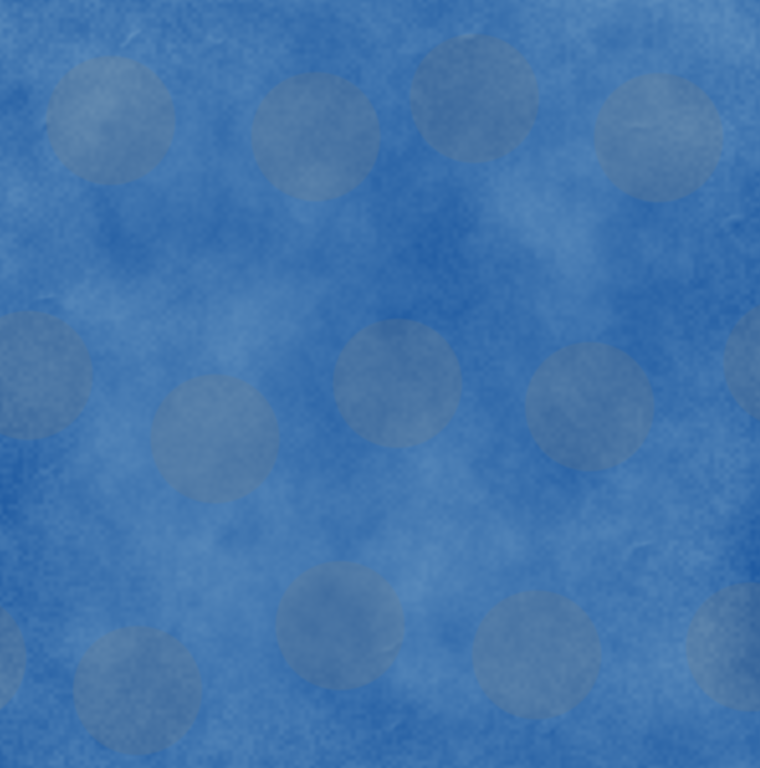
Reproduce this pattern procedurally as a WebGL 2 fragment shader.

```glsl
#version 300 es
precision highp float;

uniform vec2 u_resolution;
out vec4 fragColor;

#define DISC_RADIUS 0.084
#define DISC_EDGE 0.0025
#define DISC_VEIL 0.20
#define DISC_COLUMNS 4.0
#define DISC_ROWS 3.0
#define MOTTLE_SCALE 7.0
#define MOTTLE_CONTRAST 6.8
#define GRAIN_SCALE 150.0
#define GRAIN_CONTRAST 1.5
#define WISP_CELLS 9.0
#define WISP_DENSITY 0.14

const vec3 BLUE = vec3(0.250, 0.460, 0.690);
const vec3 TONE_STEP = vec3(0.040, 0.033, 0.018);
const vec3 VEIL_GREY = vec3(0.51, 0.51, 0.49);

float hash(vec2 p) {
    return fract(sin(dot(p, vec2(127.1, 311.7))) * 43758.5453);
}

vec2 hash2(vec2 p) {
    return vec2(hash(p), hash(p + 37.3));
}

float noise(vec2 p) {
    vec2 cell = floor(p), f = fract(p);
    f = f * f * (3.0 - 2.0 * f);
    float low = mix(hash(cell), hash(cell + vec2(1, 0)), f.x);
    float high = mix(hash(cell + vec2(0, 1)), hash(cell + vec2(1, 1)), f.x);
    return mix(low, high, f.y);
}

// Cloudy noise centred on zero, each octave turned against the last
float mottle(vec2 p) {
    const mat2 turn = mat2(0.8, 0.6, -0.6, 0.8);
    float sum = 0.0, weight = 1.0, total = 0.0;
    for (int i = 0; i < 5; i++) {
        sum += weight * (noise(p) - 0.5);
        total += weight;
        weight *= 0.65;
        p = turn * p * 2.03 + 17.0;
    }
    return sum / total;
}

// Sparse slanted flecks, lit above and shaded below
float wisps(vec2 p) {
    p *= WISP_CELLS;
    vec2 cell = floor(p);
    float present = step(hash(cell + 5.7), WISP_DENSITY);
    vec2 q = fract(p) - 0.5 - 0.2 * (hash2(cell + 9.1) - 0.5);
    q += 0.12 * (vec2(noise(p * 7.0), noise(p * 7.0 + 31.0)) - 0.5);
    q = mat2(0.87, -0.5, 0.5, 0.87) * q;
    float lit = exp(-dot(q * vec2(8, 22), q * vec2(8, 22)));
    q.y += 0.07;
    float shade = exp(-dot(q * vec2(7, 16), q * vec2(7, 16)));
    return present * (1.6 * lit - 0.9 * shade);
}

// Coverage of discs jittered inside cells, with rows slid sideways
float discs(vec2 p, float aspect) {
    vec2 size = vec2(aspect / DISC_COLUMNS, 1.0 / DISC_ROWS);
    float row = floor(p.y / size.y);
    p.x += size.x * hash(vec2(row, 4.2));
    vec2 cell = floor(p / size);
    vec2 room = max(0.5 * size - DISC_RADIUS - DISC_EDGE, 0.0);
    vec2 centre = (cell + 0.5) * size + room * (2.0 * hash2(cell + 2.6) - 1.0);
    float dist = length(p - centre) - DISC_RADIUS;
    float edge = max(DISC_EDGE, 0.75 / u_resolution.y);
    return 1.0 - smoothstep(-edge, edge, dist);
}

void main() {
    vec2 p = gl_FragCoord.xy / u_resolution.y;
    float aspect = u_resolution.x / u_resolution.y;

    // Painted ground: clouds, patchy grain and flecks
    float tone = MOTTLE_CONTRAST * mottle(p * MOTTLE_SCALE);
    float border = min(min(p.x, aspect - p.x), min(p.y, 1.0 - p.y));
    float roughness = 0.25 + 0.5 * noise(p * 5.0 + 60.0)
                    + 0.5 * (1.0 - smoothstep(0.0, 0.2, border));
    tone += GRAIN_CONTRAST * roughness * (noise(p * GRAIN_SCALE) - 0.5);
    tone += wisps(p);

    // Pale bloom along the top, shade at the right border
    tone += 1.6 * smoothstep(0.86, 1.0, p.y) * noise(p * 5.0 + 12.0);
    tone -= 0.8 * smoothstep(0.05, 0.0, aspect - p.x);
    vec3 colour = BLUE + TONE_STEP * tone;

    // Translucent grey discs
    colour = mix(colour, VEIL_GREY, DISC_VEIL * discs(p, aspect));
    fragColor = vec4(colour, 1.0);
}
```
